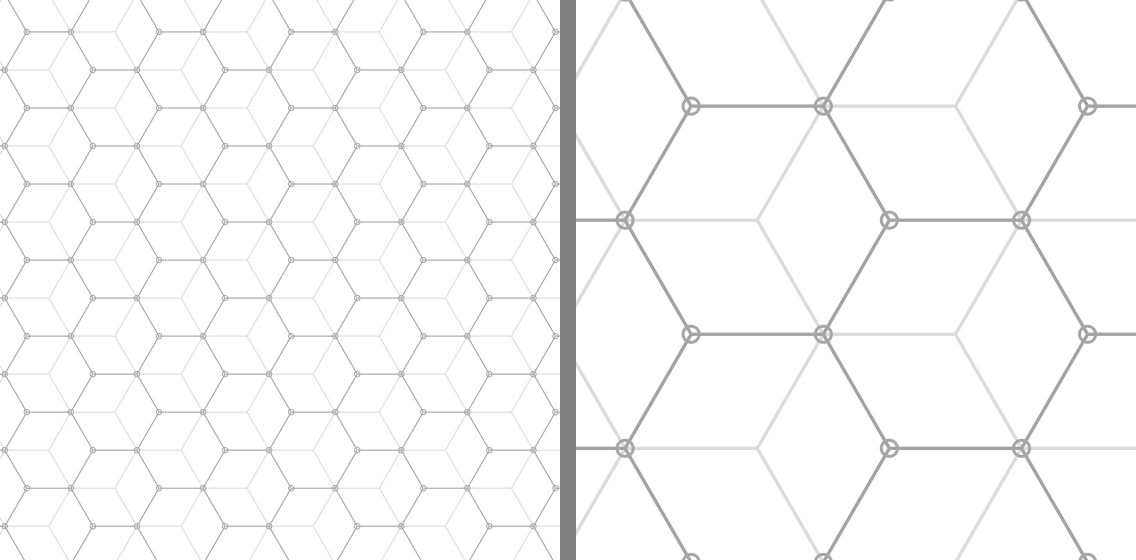
Left: the whole. Right: its middle third, enlarged.
Give the GLSL for this pattern, as a Shadertoy shader.

```glsl
// Hexagon lattice with ringed corners, each cell split into three rhombi.
// Every point is folded into its nearest hexagon, where distances to the
// outline, three pale spokes and the corner rings are drawn as thin strokes.

const vec2 PERIOD = vec2(0.2360, 0.1358);    // lattice repeat, canvas units
const vec2 ORIGIN = vec2(0.0872, 0.8751);    // centre of one hexagon
const float LINE_WIDTH = 0.0020;
const float RING_WIDTH = 0.0018;
const float RING_RADIUS = 0.0048;
const vec3 PAPER = vec3(1.0);
const vec3 OUTLINE_GREY = vec3(0.64);
const vec3 SPOKE_GREY = vec3(0.86);
const vec3 RING_GREY = vec3(0.65);

const float SQRT3 = 1.7320508;
const float SIDE = PERIOD.x / 3.0;           // hexagon side, canvas units

// Offset from the nearest hexagon centre, with side length 1.
vec2 foldToHexagon(vec2 p) {
    vec2 repeat = vec2(3.0, SQRT3);
    vec2 a = mod(p + 0.5 * repeat, repeat) - 0.5 * repeat;
    vec2 b = mod(p, repeat) - 0.5 * repeat;
    return dot(a, a) < dot(b, b) ? a : b;
}

float hexagonEdge(vec2 p) {
    vec2 q = abs(p);
    return 0.5 * SQRT3 - max(q.y, 0.5 * (SQRT3 * q.x + q.y));
}

// Three spokes from the centre to alternate corners.
float spokes(vec2 p) {
    float d = 1.0;
    for (int i = 0; i < 3; i++) {
        float angle = radians(60.0 + 120.0 * float(i));
        vec2 dir = vec2(cos(angle), sin(angle));
        d = min(d, length(p - dir * clamp(dot(p, dir), 0.0, 1.0)));
    }
    return d;
}

float nearestCorner(vec2 p) {
    vec2 q = abs(p);
    return min(length(q - vec2(1.0, 0.0)), length(q - vec2(0.5, 0.5 * SQRT3)));
}

// Pixel coverage of a stroke at a given distance from its centre line.
float stroke(float dist, float width, float pixel) {
    return clamp((0.5 * width - abs(dist)) / pixel + 0.5, 0.0, 1.0);
}

void mainImage(out vec4 fragColor, in vec2 fragCoord) {
    float pixel = 1.0 / iResolution.y;
    vec2 uv = fragCoord * pixel;
    vec2 p = foldToHexagon((uv - ORIGIN) / PERIOD * vec2(3.0, SQRT3));

    // Layers, from pale to dark
    vec3 color = PAPER;
    color = mix(color, SPOKE_GREY, stroke(spokes(p) * SIDE, LINE_WIDTH, pixel));
    color = mix(color, OUTLINE_GREY, stroke(hexagonEdge(p) * SIDE, LINE_WIDTH, pixel));
    float ring = nearestCorner(p) * SIDE - RING_RADIUS;
    color = mix(color, RING_GREY, stroke(ring, RING_WIDTH, pixel));

    fragColor = vec4(color, 1.0);
}
```
